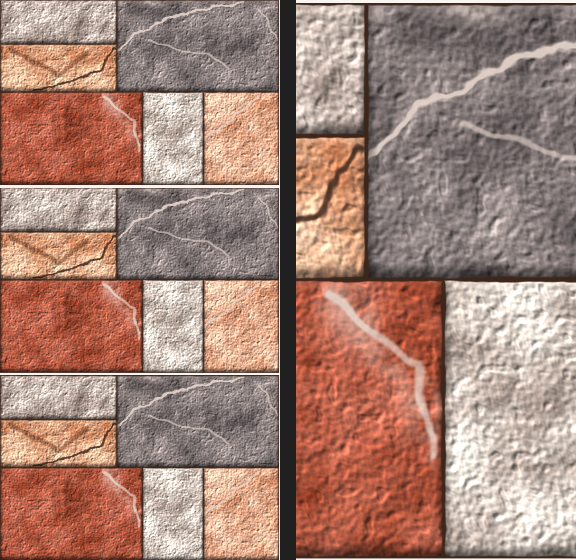
Left, the full canvas; right, a detail of the centre.
Give the GLSL for this texture, as a WebGL 1 fragment shader.

```glsl
precision highp float;
// Stacked panels of six rough-cut stones with bevels, pitting, veins and cracks.
uniform vec2 u_resolution;

#define PANELS 2.983      // panels down the canvas
#define PANEL_H 0.661     // panel height, in canvas widths
#define PANEL_W 0.997
#define ROW 0.329         // joint between the two courses
#define JOINT 0.0025      // half width of a dark joint
#define BEVEL 0.024
#define RELIEF 1.15       // strength of the surface lighting
#define MOTTLE 1.25       // strength of the colour clouds
#define GROUT vec3(0.98, 0.96, 0.94)
#define SHADOW vec3(0.24, 0.15, 0.11)
#define VEIN vec3(0.91, 0.84, 0.80)

struct Stone { vec4 box; vec3 dark; vec3 light; };

vec2 gradient(vec2 cell) {
  float a = 6.2832 * fract(sin(dot(cell, vec2(127.1, 311.7))) * 43758.5);
  return vec2(cos(a), sin(a));
}

float noise(vec2 p) {
  vec2 i = floor(p), f = p - i, u = f * f * f * (f * (f * 6.0 - 15.0) + 10.0);
  vec2 e = vec2(1.0, 0.0);
  float a = dot(gradient(i), f), b = dot(gradient(i + e), f - e);
  float c = dot(gradient(i + e.yx), f - e.yx), d = dot(gradient(i + 1.0), f - 1.0);
  return mix(mix(a, b, u.x), mix(c, d, u.x), u.y);
}

float fbm(vec2 p) {
  float sum = 0.0, amp = 0.6;
  for (int i = 0; i < 5; i++) {
    sum += amp * noise(p);
    p = mat2(1.7, 1.1, -1.1, 1.7) * p + 7.3;
    amp *= 0.62;
  }
  return sum;
}

// Rough surface with small round pits
float height(vec2 p) {
  float pits = smoothstep(0.12, 0.42, noise(p * 68.0));
  return fbm(p * 17.0) + 0.28 * noise(p * 125.0) - 0.3 * pits;
}

float segment(vec2 p, vec2 a, vec2 b) {
  vec2 d = b - a;
  return length(p - a - d * clamp(dot(p - a, d) / dot(d, d), 0.0, 1.0));
}

float path(vec2 p, vec2 a, vec2 b, vec2 c, vec2 d) {
  return min(segment(p, a, b), min(segment(p, b, c), segment(p, c, d)));
}

float stroke(float dist, float width) {
  return 1.0 - smoothstep(width * 0.2, width, dist);
}

float blob(vec2 p, vec2 centre, vec2 radius) {
  vec2 d = (p - centre) / radius;
  return exp(-dot(d, d));
}

// Layout: box is left, top, right, bottom
Stone pickStone(vec2 p) {
  if (p.y < ROW) {
    if (p.x > 0.417) return Stone(vec4(0.417, 0.0, PANEL_W, ROW), vec3(0.37, 0.34, 0.34), vec3(0.64, 0.59, 0.58));
    if (p.y < 0.158) return Stone(vec4(0.0, 0.0, 0.417, 0.158), vec3(0.55, 0.48, 0.45), vec3(0.89, 0.83, 0.79));
    return Stone(vec4(0.0, 0.158, 0.417, ROW), vec3(0.76, 0.47, 0.32), vec3(0.97, 0.81, 0.68));
  }
  if (p.x < 0.509) return Stone(vec4(0.0, ROW, 0.509, PANEL_H), vec3(0.56, 0.23, 0.14), vec3(0.79, 0.44, 0.35));
  if (p.x < 0.727) return Stone(vec4(0.509, ROW, 0.727, PANEL_H), vec3(0.64, 0.57, 0.53), vec3(0.97, 0.93, 0.89));
  return Stone(vec4(0.727, ROW, PANEL_W, PANEL_H), vec3(0.80, 0.53, 0.40), vec3(0.97, 0.80, 0.69));
}

void main() {
  vec2 uv = gl_FragCoord.xy / u_resolution;
  float px = 1.0 / u_resolution.x;
  float pitch = 2.0 / PANELS;
  vec2 p = vec2(uv.x, mod((1.0 - uv.y) * 2.0, pitch));
  Stone s = pickStone(p);

  // Clouded colour, with lighting from the upper left
  float cloud = fbm(p * 9.0 + s.box.xy * 31.0);
  vec3 col = mix(s.dark, s.light, clamp(0.54 + MOTTLE * cloud, 0.0, 1.0));
  float slope = height(p) - height(p - 0.0028);
  vec2 w = p + 0.012 * vec2(noise(p * 22.0), noise(p * 22.0 + 40.0)) + 0.003 * noise(p * 85.0);

  // Veins, scuffs and cracks on each stone
  float vein = 0.0, crack = 0.0, stain = 0.0;
  if (p.y < ROW && p.x > 0.417) {
    vein = stroke(path(w, vec2(0.41, 0.185), vec2(0.50, 0.115), vec2(0.62, 0.055), vec2(0.87, 0.008)), 0.006);
    vein += 0.6 * stroke(path(w, vec2(0.53, 0.145), vec2(0.66, 0.185), vec2(0.75, 0.195), vec2(0.81, 0.24)), 0.006);
    vein += 0.6 * stroke(segment(w, vec2(0.925, 0.03), vec2(0.99, 0.14)), 0.005);
    vein += 0.6 * blob(w, vec2(0.53, 0.01), vec2(0.14, 0.012)) * smoothstep(-0.1, 0.2, cloud);
    stain = 0.5 * blob(w, vec2(0.51, 0.045), vec2(0.09, 0.035));
  } else if (p.y < ROW && p.y > 0.158) {
    crack = stroke(path(w, vec2(0.12, 0.325), vec2(0.26, 0.29), vec2(0.36, 0.25), vec2(0.41, 0.17)), 0.006);
    stain = 0.7 * stroke(path(w, vec2(0.04, 0.18), vec2(0.15, 0.235), vec2(0.21, 0.27), vec2(0.31, 0.19)), 0.014);
  } else if (p.y > ROW && p.x < 0.509) {
    float scar = path(w, vec2(0.37, 0.345), vec2(0.43, 0.40), vec2(0.48, 0.43), vec2(0.495, 0.54));
    vein = 0.65 * stroke(scar, 0.008) + 0.4 * stroke(scar, 0.045) * smoothstep(-0.1, 0.3, cloud);
    stain = 0.55 * blob(w, vec2(0.25, 0.44), vec2(0.05, 0.075)) * smoothstep(-0.25, 0.25, noise(p * 35.0));
  } else if (p.y > ROW && p.x > 0.727) {
    vein = 0.75 * stroke(segment(w, vec2(0.73, 0.50), vec2(0.92, 0.345)), 0.006);
  }
  col = mix(col, s.dark * 0.68, stain);
  col *= 1.0 + RELIEF * clamp(slope, -0.45, 0.45);
  col = mix(col, VEIN, min(vein, 0.9));
  col = mix(col, SHADOW, 0.85 * crack);

  // Chipped bevel: lit along the top, shaded at the sides and below
  float chip = 0.006 * noise(p * 32.0) + 0.003 * noise(p * 90.0);
  vec4 edge = vec4(p - s.box.xy, s.box.zw - p);
  vec4 bevel = 1.0 - smoothstep(vec4(0.0), vec4(0.55, 0.6, 0.5, 1.0) * BEVEL, edge + chip);
  col = mix(col, s.light * 1.08, 0.4 * bevel.y);
  col *= 1.0 - 0.4 * max(bevel.x, bevel.z);
  col *= 1.0 - 0.55 * bevel.w;
  float rim = min(min(edge.x, edge.y), min(edge.z, edge.w)) + 0.35 * chip;
  col = mix(SHADOW, col, smoothstep(JOINT - px, JOINT + px, rim));

  // Pale grout between panels
  vec2 past = smoothstep(-0.5 * px, 0.5 * px, p - vec2(PANEL_W, PANEL_H));
  col = mix(col, GROUT, max(past.x, past.y));
  gl_FragColor = vec4(clamp(col, 0.0, 1.0), 1.0);
}
```
